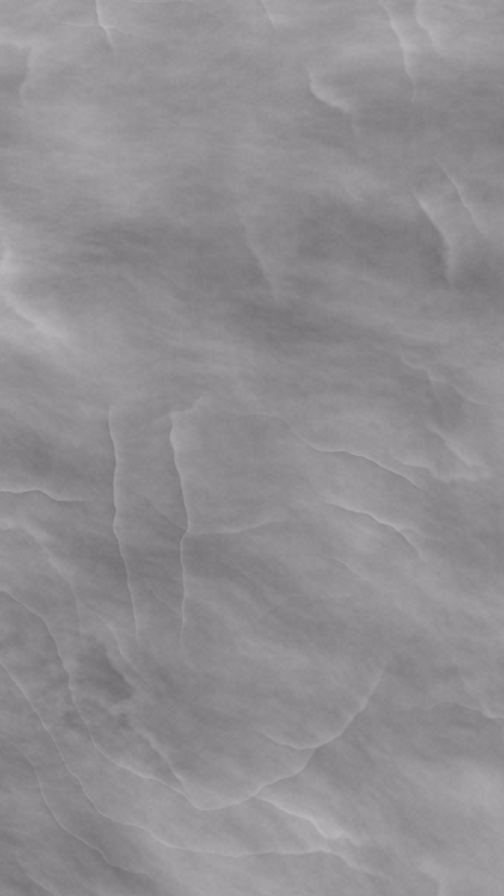
Write a WebGL 2 fragment shader that draws this texture.

```glsl
#version 300 es
precision highp float;
// Wind-packed snow in soft grey light: broad drifts, slanted wind streaks and
// curving crests with a thin lit lip and a shaded lee. Crests are level lines of
// warped noise that fade in and out; fine ripples and grain finish the surface.

uniform vec2 u_resolution;
out vec4 fragColor;

float hash(vec2 p) {
    return fract(sin(dot(p, vec2(127.1, 311.7))) * 43758.5453);
}

float noise(vec2 p) {
    vec2 cell = floor(p), f = fract(p);
    f = f * f * f * (f * (f * 6.0 - 15.0) + 10.0);
    float low = mix(hash(cell), hash(cell + vec2(1, 0)), f.x);
    float high = mix(hash(cell + vec2(0, 1)), hash(cell + vec2(1, 1)), f.x);
    return mix(low, high, f.y);
}

float fbm(vec2 p) {
    float sum = 0.0, gain = 0.53;
    for (int i = 0; i < 4; i++) {
        sum += gain * noise(p);
        p = mat2(0.8, 0.6, -0.6, 0.8) * p * 2.03 + 17.3;
        gain *= 0.5;
    }
    return sum;
}

// Coordinates along and across the wind, which levels out toward the top
vec2 windSpace(vec2 p) {
    return vec2(p.x - 0.35 * p.y, p.y + p.x * (0.55 - 0.28 * p.y));
}

// Signed light of one family of crests: lit lip and slope minus lee shadow
float crests(vec2 p, vec2 normal, float density, float seed) {
    vec2 q = p + 0.10 * vec2(fbm(p * 5.0 + seed), fbm(p * 5.0 - seed));
    float level = density * dot(q, normal) + 2.3 * noise(q * 2.4 + seed)
                + 0.16 * fbm(q * 14.0 + seed);
    float d = fract(level) - 0.5;
    float fall = mix(9.0, 30.0, noise(p * 6.0 + seed));
    float lip = smoothstep(-0.03, 0.015, d) * exp(-fall * max(d, 0.0));
    float slope = smoothstep(-0.04, 0.04, d) * exp(-5.0 * max(d, 0.0));
    float lee = smoothstep(0.02, -0.03, d) * exp(9.0 * min(d, 0.0));
    float presence = smoothstep(0.42, 0.85, noise(p * 4.3 + seed * 2.0));
    float shade = smoothstep(0.3, 0.75, noise(p * 3.0 - seed));
    return presence * (0.8 * lip + 0.3 * slope - 0.6 * lee * shade);
}

void main() {
    vec2 p = gl_FragCoord.xy / u_resolution.x;
    vec2 wind = windSpace(p);
    vec2 warped = wind + 0.06 * vec2(noise(p * 5.0), noise(p * 5.0 + 9.0));

    // Broad drifts, darker toward the right
    float tone = 0.574 - 0.05 * (p.x - 0.5);
    tone += 0.27 * (fbm(warped * vec2(1.8, 3.2) + 4.0) - 0.5);

    // Wind streaks, stretched along the wind
    tone += 0.12 * (fbm(warped * vec2(3.5, 13.0) + 21.0) - 0.5);
    tone += 0.05 * (fbm(warped * vec2(14.0, 44.0) + 40.0) - 0.5);

    // Steep curving crests, flatter ones along the wind, then small lips
    tone += 0.085 * crests(p, vec2(0.85, 0.53), 2.6, 3.7);
    tone += 0.075 * crests(p, vec2(0.38, 0.92), 3.4, 12.4);
    tone += 0.055 * crests(p, vec2(0.55, 0.84), 6.0, 27.1);

    // Crumbled crust in a slanted patch at the lower left
    vec2 crust = windSpace(p - vec2(0.16, 0.40)) / vec2(0.28, 0.11);
    float crumble = exp(-dot(crust, crust)) * noise(p * 9.0 + 5.0);
    tone += crumble * (0.30 * (fbm(p * vec2(28.0, 38.0)) - 0.5) - 0.05);

    // Fine ripples and grain
    tone += 0.022 * (noise(warped * vec2(45.0, 95.0)) - 0.5);
    tone += 0.022 * (noise(p * 170.0) - 0.5);

    tone = clamp(tone, 0.43, 0.74);
    fragColor = vec4(tone + vec3(0.004, -0.004, 0.003), 1.0);
}
```
